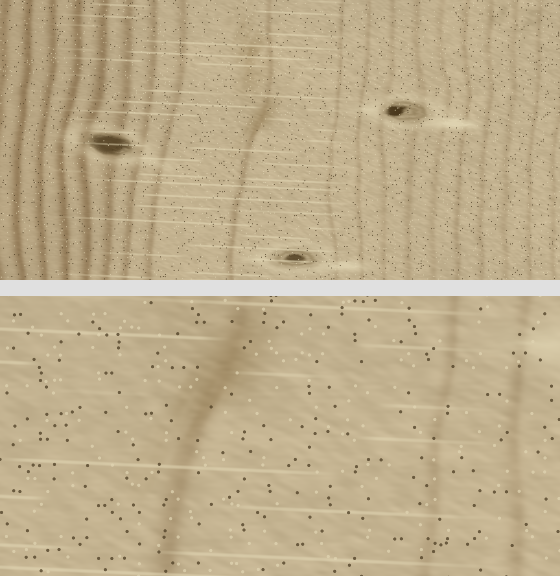
Top, the full canvas; bottom, a detail of the centre.
Give the GLSL for this texture, as a Shadertoy shader.

```glsl
// Pale pine board: upright growth rings, three knots, saw marks and specks.

const vec3 WOOD      = vec3(0.762, 0.697, 0.563);
const vec3 LATEWOOD  = vec3(0.540, 0.440, 0.300);
const vec3 STAIN     = vec3(0.600, 0.510, 0.350);
const vec3 PALE      = vec3(0.880, 0.835, 0.700);
const vec3 KNOT_DARK = vec3(0.270, 0.200, 0.090);
const vec3 KNOT_RIM  = vec3(0.540, 0.465, 0.320);
const vec3 SPECK     = vec3(0.300, 0.240, 0.140);
const float RING_RATE   = 11.5;   // rings per canvas height
const float RING_GAP    = 5.0;    // rings missing from the wide middle
const float SAW_PITCH   = 0.043;
const float SPECK_CELL  = 1.0 / 128.0;
const float SPECK_SIZE  = 0.0019;

// Knots: centre, half width, tilt
const vec4 KNOTS[3] = vec4[3](vec4(0.390, 0.485, 0.115, -0.20),
                              vec4(1.450, 0.602, 0.105, -0.06),
                              vec4(1.055, 0.078, 0.100, 0.02));
// Hearts: offset along the knot, relative size, darkness, highlight
const vec4 HEARTS[3] = vec4[3](vec4(0.00, 0.62, 0.72, 0.45),
                               vec4(-0.34, 0.36, 0.95, 1.00),
                               vec4(0.00, 0.36, 0.72, 0.85));

float hash(vec2 p) {
    vec3 q = fract(vec3(p.xyx) * 0.1031);
    q += dot(q, q.yzx + 33.33);
    return fract((q.x + q.y) * q.z);
}

float noise(vec2 p) {
    vec2 i = floor(p), f = fract(p);
    f = f * f * (3.0 - 2.0 * f);
    return mix(mix(hash(i), hash(i + vec2(1, 0)), f.x),
               mix(hash(i + vec2(0, 1)), hash(i + vec2(1, 1)), f.x), f.y);
}

float fbm(vec2 p) {
    float sum = 0.0, amp = 0.5;
    for (int i = 0; i < 4; i++) {
        sum += amp * noise(p);
        p = p * 2.03 + 17.1;
        amp *= 0.5;
    }
    return sum / 0.9375;
}

float blob(vec2 p, vec2 size) {
    p /= size;
    return exp(-dot(p, p));
}

vec2 rotate(vec2 p, float a) {
    float c = cos(a), s = sin(a);
    return vec2(c * p.x + s * p.y, c * p.y - s * p.x);
}

// Lean, wobble and bulge of the grain
float grainX(vec2 p) {
    float lean = 0.035 + 0.10 * blob(vec2(p.x - 0.72, 0.0), vec2(0.30, 1.0));
    float x = p.x + lean * smoothstep(0.85, 0.15, p.y);
    x += 0.030 * (noise(vec2(p.x * 2.0, p.y * 4.5)) - 0.5);
    x += 0.012 * (noise(vec2(p.x * 5.0, p.y * 12.0) + 9.0) - 0.5);
    for (int i = 0; i < 3; i++) {
        vec2 d = p - KNOTS[i].xy;
        x -= 0.45 * d.x * blob(d, vec2(0.16, 0.15));
    }
    return x;
}

vec3 board(vec2 p) {
    float x = grainX(p);
    float left = smoothstep(1.15, 0.1, p.x);
    float t = clamp((x - 0.55) / 0.75, 0.0, 1.0);
    float phase = RING_RATE * x - 0.2 - RING_GAP * t * t * (3.0 - 2.0 * t);
    float rate = RING_RATE - RING_GAP * 8.0 * t * (1.0 - t);
    float id = floor(phase + 0.5);
    float d = (phase - id) / rate;
    float width = mix(0.011, 0.019, left) * (0.75 + 0.5 * hash(vec2(id, 3.0)));
    float band = exp(-pow(abs(d) / (d < 0.0 ? width * 1.25 : width * 0.8), 2.0));
    float strength = mix(0.24, 0.68, left) * (0.75 + 0.4 * hash(vec2(id, 8.0)));

    vec3 col = mix(WOOD, LATEWOOD, 0.20 * smoothstep(0.75, 0.0, p.x));
    col = mix(col, LATEWOOD, band * strength);

    // Stains beside the wide middle and a grey patch at the upper right
    float cloud = smoothstep(0.35, 0.75, fbm(rotate(p, -0.5) * vec2(18.0, 6.0)));
    float patches = blob(p - vec2(0.89, 0.83), vec2(0.06, 0.15))
                  + blob(rotate(p - vec2(0.91, 0.54), -0.6), vec2(0.035, 0.13));
    col = mix(col, STAIN, 0.65 * cloud * min(patches, 1.0));
    col -= 0.08 * cloud * blob(p - vec2(1.83, 0.95), vec2(0.09, 0.06));

    // Broad tone and slanted fibres
    col *= 0.97 + 0.06 * fbm(p * vec2(3.0, 5.0));
    vec2 fibre = rotate(p, -0.45) * vec2(45.0, 150.0);
    col += mix(0.055, 0.025, left) * (noise(fibre) - 0.5);
    return col + 0.025 * (noise(p * vec2(60.0, 240.0)) - 0.5);
}

vec3 addKnot(vec3 col, vec2 p, vec4 knot, vec4 heart) {
    vec2 q = rotate(p - knot.xy, knot.w);
    q += 0.018 * (vec2(fbm(p * 22.0), fbm(p * 22.0 + 5.0)) - 0.5);
    vec2 size = knot.z * vec2(1.0, 0.42);
    float r = length(q / size);
    float fray = fbm(q * vec2(25.0, 110.0));
    col = mix(col, PALE, 0.32 * exp(-pow((r - 1.15) / 0.35, 2.0)));
    float rings = 0.5 + 0.5 * sin(r * 19.0 + 4.0 * fray);
    col = mix(col, KNOT_RIM, smoothstep(1.1, 0.5, r) * (0.30 + 0.35 * rings));
    float core = blob(q - vec2(heart.x * knot.z, 0.0), size * heart.y);
    col = mix(col, KNOT_DARK, heart.z * smoothstep(0.15, 0.75, core * (0.55 + 0.9 * fray)));
    float shine = blob(q - vec2(0.175, -0.035), vec2(0.075, 0.019))
                + 0.5 * blob(q + vec2(0.14, 0.0), vec2(0.05, 0.02));
    return mix(col, PALE, heart.w * min(shine * (0.5 + fray), 0.9));
}

// Thin bright scratches, broken into lengths
float sawMarks(vec2 p, float px) {
    float y = (p.y + 0.045 * p.x) / SAW_PITCH;
    float row = floor(y);
    float d = abs(fract(y) - 0.25 - 0.5 * hash(vec2(row, 1.0))) * SAW_PITCH;
    float line = smoothstep(0.0022 + px, 0.0004, d);
    float run = smoothstep(0.42, 0.62, noise(vec2(p.x * 5.0 + 31.0 * row, row)));
    float zone = smoothstep(0.1, 0.5, p.x) * smoothstep(1.3, 1.1, p.x);
    return line * run * zone;
}

// One dot at most in each cell: x is dark, y is light
vec2 specks(vec2 p, float px) {
    vec2 cell = floor(p / SPECK_CELL);
    vec2 spot = 0.3 + 0.4 * vec2(hash(cell + 11.0), hash(cell + 47.0));
    float d = length(p - (cell + spot) * SPECK_CELL);
    float dot1 = smoothstep(SPECK_SIZE + 0.5 * px, SPECK_SIZE - 0.5 * px, d);
    float pick = hash(cell + 83.0);
    return dot1 * vec2(step(pick, 0.065), step(0.945, pick));
}

void mainImage(out vec4 fragColor, in vec2 fragCoord) {
    float px = 1.0 / iResolution.y;
    vec2 p = fragCoord * px;
    vec3 col = board(p);
    for (int i = 0; i < 3; i++) col = addKnot(col, p, KNOTS[i], HEARTS[i]);
    col = mix(col, PALE, 0.6 * sawMarks(p, px));
    vec2 s = specks(p, px);
    col = mix(col, SPECK, 0.75 * s.x);
    col = mix(col, PALE, 0.7 * s.y);
    fragColor = vec4(clamp(col, 0.0, 1.0), 1.0);
}
```
